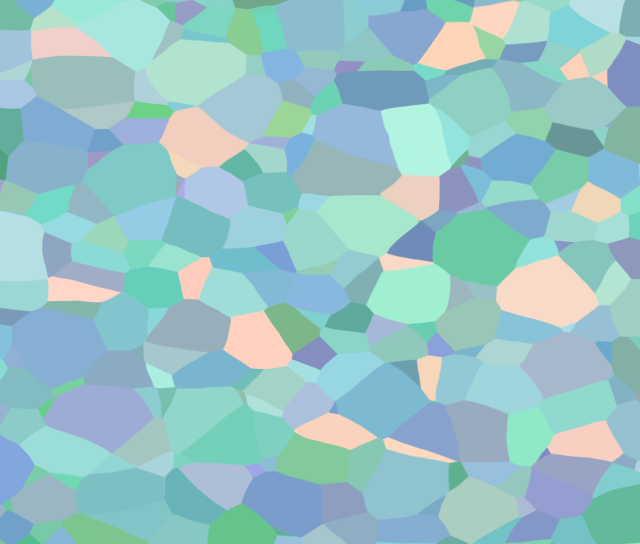
Write a Shadertoy shader that draws this pattern.

```glsl
// Mosaic of flat pastel cells: a weighted Voronoi diagram, stretched sideways.

const vec2 GRID = vec2(13.0, 18.0);  // seeds per canvas height, across and up
const float MAX_WEIGHT = 1.4;        // growth of the largest cells
const float SOFTNESS = 0.0017;       // half width of a border blend

// Each entry: colour, then cumulative share of the area.
const vec4 PALETTE[6] = vec4[6](
    vec4(0.57, 0.75, 0.80, 0.35),
    vec4(0.57, 0.83, 0.78, 0.65),
    vec4(0.53, 0.65, 0.80, 0.81),
    vec4(0.43, 0.70, 0.60, 0.89),
    vec4(0.47, 0.80, 0.60, 0.95),
    vec4(0.98, 0.83, 0.75, 1.00));

// Integer hash (PCG style), three values in 0..1.
vec3 hash3(vec2 cell, int salt) {
    uvec3 v = uvec3(ivec3(ivec2(cell) + 1000, salt));
    v = v * 1664525u + 1013904223u;
    v.x += v.y * v.z; v.y += v.z * v.x; v.z += v.x * v.y;
    v ^= v >> 16u;
    v.x += v.y * v.z; v.y += v.z * v.x; v.z += v.x * v.y;
    return vec3(v >> 8u) / 16777216.0;
}

float cornerSlope(vec2 corner, vec2 offset, int salt) {
    return dot(hash3(corner, salt).xy * 2.0 - 1.0, offset);
}

float gradientNoise(vec2 p, int salt) {
    vec2 i = floor(p), f = p - i;
    vec2 u = f * f * f * (f * (f * 6.0 - 15.0) + 10.0);
    vec2 e = vec2(1.0, 0.0);
    float low = mix(cornerSlope(i, f, salt), cornerSlope(i + e, f - e, salt), u.x);
    float high = mix(cornerSlope(i + e.yx, f - e.yx, salt),
                     cornerSlope(i + 1.0, f - 1.0, salt), u.x);
    return mix(low, high, u.y);
}

vec2 warp(vec2 p, float frequency, float amount) {
    return amount * vec2(gradientNoise(p * frequency, 11),
                         gradientNoise(p * frequency, 12));
}

// Palette pick by share, then a small shift in hue and brightness.
vec3 cellColour(vec2 cell) {
    float pick = hash3(cell, 2).x;
    int k = 0;
    while (k < 5 && pick > PALETTE[k].w) k++;
    vec3 shift = hash3(cell, 3) * 2.0 - 1.0;
    float brightness = hash3(cell, 4).x * 2.0 - 1.0;
    float spread = k == 5 ? 0.45 : 1.0;
    vec3 variation = shift * vec3(0.11, 0.06, 0.06) + brightness * 0.07;
    return clamp(PALETTE[k].rgb + spread * variation, 0.0, 1.0);
}

// Colour at p: nearest cell, blended with the runner-up along the border.
vec3 mosaic(vec2 p, float softness) {
    vec2 base = floor(p);
    float best = 1e5, next = 1e5;
    vec2 bestCell = base, nextCell = base, bestSeed = p, nextSeed = p;
    for (int y = -2; y <= 2; y++)
    for (int x = -2; x <= 2; x++) {
        vec2 cell = base + vec2(x, y);
        vec3 h = hash3(cell, 1);
        vec2 seed = cell + h.xy;
        vec2 d = p - seed;
        float power = dot(d, d) - MAX_WEIGHT * h.z * h.z * h.z;
        if (power < best) {
            next = best; nextCell = bestCell; nextSeed = bestSeed;
            best = power; bestCell = cell; bestSeed = seed;
        } else if (power < next) {
            next = power; nextCell = cell; nextSeed = seed;
        }
    }
    // Distance to the border in canvas heights.
    float slope = 2.0 * length((nextSeed - bestSeed) * GRID);
    float border = (next - best) / max(slope, 1e-4);
    float inside = smoothstep(-softness, softness, border);
    return mix(cellColour(nextCell), cellColour(bestCell), inside);
}

void mainImage(out vec4 fragColor, in vec2 fragCoord) {
    vec2 p = fragCoord / iResolution.y * GRID;
    // Broad warp tilts the cells, fine warp roughens their edges.
    p += warp(p, 0.45, 0.45) + warp(p + 40.0, 2.5, 0.03);
    float softness = max(SOFTNESS, 0.7 / iResolution.y);
    fragColor = vec4(mosaic(p, softness), 1.0);
}
```
